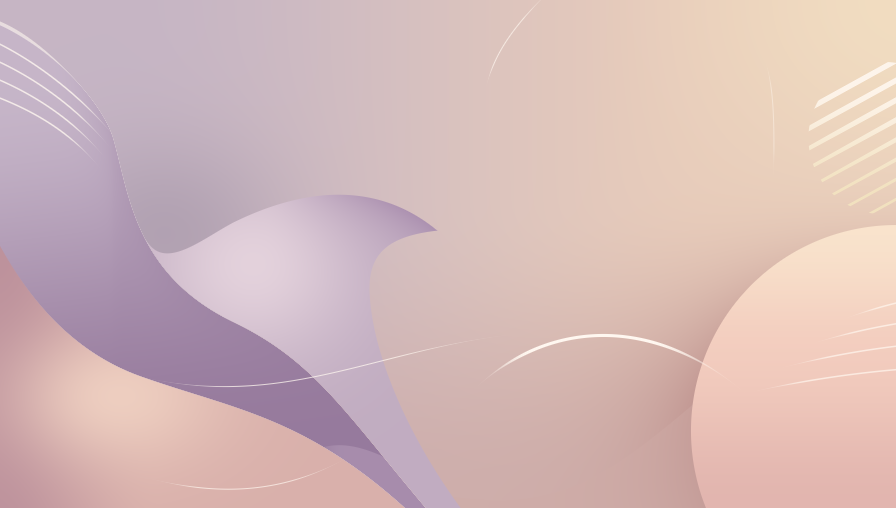
Write a Shadertoy shader that draws this background.

```glsl
// Soft pastel backdrop: a lilac ribbon, a curled petal, a peach disc and fine white strokes.
#define LINE_COLOR vec3(1.0, 0.97, 0.94)
#define RIBBON_TOP vec3(0.775, 0.71, 0.785)
#define RIBBON_LOW vec3(0.59, 0.48, 0.615)
#define PETAL_LIGHT vec3(0.89, 0.82, 0.86)
#define PETAL_SHADE vec3(0.755, 0.675, 0.755)
#define PETAL_TIP vec3(0.66, 0.55, 0.68)
#define DISC_CENTER vec2(1.77, 0.152)
#define DISC_RADIUS 0.405
#define HATCH_CENTER vec2(1.747, 0.728)
#define HATCH_RADIUS 0.15
#define HATCH_STEP 0.039

float pixelSize;

float cover(float d) { return clamp(0.5 + d / pixelSize, 0.0, 1.0); }

float glow(vec2 p, vec2 center, vec2 size) {
    vec2 q = (p - center) / size;
    return exp(-dot(q, q));
}

// Signed distance to a cubic curve rising in x (positive above), and its parameter.
vec2 curve(vec2 p, vec2 a, vec2 b, vec2 c, vec2 d) {
    float t = 0.5, stepSize = 0.25;
    vec2 left, right;
    for (int i = 0; i < 14; i++) {
        vec2 middle = mix(b, c, t);
        left = mix(mix(a, b, t), middle, t);
        right = mix(middle, mix(c, d, t), t);
        t += mix(left.x, right.x, t) < p.x ? stepSize : -stepSize;
        stepSize *= 0.5;
    }
    vec2 tangent = normalize(right - left);
    vec2 offset = p - mix(left, right, t);
    return vec2(tangent.x * offset.y - tangent.y * offset.x, t);
}

// Tapered line along a cubic curve.
float stroke(vec2 p, vec2 a, vec2 b, vec2 c, vec2 d, float halfWidth) {
    vec2 k = curve(p, a, b, c, d);
    float taper = smoothstep(0.01, 0.25, k.y) * (1.0 - smoothstep(0.65, 0.99, k.y));
    return cover(halfWidth * taper - abs(k.x)) * taper;
}

float ribbonUpper(vec2 p) {
    if (p.x < 0.2235) return curve(p, vec2(0, 0.954), vec2(0.09, 0.915), vec2(0.2, 0.805), vec2(0.2235, 0.728)).x;
    if (p.x < 0.461) return curve(p, vec2(0.2235, 0.728), vec2(0.255, 0.62), vec2(0.265, 0.46), vec2(0.461, 0.366)).x;
    return curve(p, vec2(0.461, 0.366), vec2(0.62, 0.29), vec2(0.68, 0.19), vec2(0.841, 0)).x;
}

float ribbonLower(vec2 p) {
    if (p.x < 0.281) return curve(p, vec2(0, 0.516), vec2(0.07, 0.39), vec2(0.16, 0.30), vec2(0.281, 0.258)).x;
    return curve(p, vec2(0.281, 0.258), vec2(0.46, 0.195), vec2(0.60, 0.18), vec2(0.80, 0)).x;
}

float petalTop(vec2 p) {
    if (p.x < 0.461) return curve(p, vec2(0.293, 0.521), vec2(0.33, 0.47), vec2(0.40, 0.53), vec2(0.461, 0.562)).x;
    return curve(p, vec2(0.461, 0.562), vec2(0.61, 0.635), vec2(0.75, 0.64), vec2(0.864, 0.546)).x;
}

float petalSide(vec2 p) {
    if (p.y < 0.424) return curve(p.yx, vec2(0, 0.91), vec2(0.15, 0.80), vec2(0.31, 0.735), vec2(0.424, 0.73)).x;
    return curve(p.yx, vec2(0.424, 0.73), vec2(0.50, 0.727), vec2(0.535, 0.765), vec2(0.546, 0.864)).x;
}

vec3 backdrop(vec2 p) {
    vec3 col = mix(vec3(0.775, 0.71, 0.77), vec3(0.905, 0.795, 0.73), smoothstep(0.2, 1.45, p.x));
    col = mix(col, vec3(0.945, 0.865, 0.755), smoothstep(1.1, 1.8, p.x) * smoothstep(0.4, 1.0, p.y));
    col = mix(col, vec3(0.80, 0.67, 0.66), 0.85 * (1.0 - smoothstep(0.0, 0.6, p.y)));
    col = mix(col, vec3(0.64, 0.58, 0.65), 0.6 * glow(p, vec2(0.33, 0.54), vec2(0.22, 0.18)));
    float gap = max(length(p - DISC_CENTER) - DISC_RADIUS, 0.0);
    col = mix(col, vec3(0.70, 0.50, 0.49), 0.55 * exp(-gap * 8.0) * (1.0 - smoothstep(0.15, 0.7, p.y)));
    float hill = curve(p, vec2(0.85, 0.03), vec2(1.1, -0.02), vec2(1.2, 0.06), vec2(1.4, 0.23)).x;
    return mix(col, vec3(0.81, 0.67, 0.65), 0.4 * cover(-hill));
}

void mainImage(out vec4 fragColor, in vec2 fragCoord) {
    vec2 p = fragCoord / iResolution.xy * vec2(1.77, 1.0);
    pixelSize = 1.0 / iResolution.y;
    vec3 col = backdrop(p);
    float upper = ribbonUpper(p), lower = ribbonLower(p);

    // Petal
    float top = petalTop(p), side = petalSide(p);
    vec3 petal = mix(PETAL_SHADE, PETAL_LIGHT, glow(p, vec2(0.50, 0.48), vec2(0.21, 0.19)));
    petal = mix(petal, PETAL_TIP, 0.85 * exp(-max(-top, 0.0) * 18.0) * smoothstep(0.52, 0.82, p.x));
    col = mix(col, petal, cover(-top) * cover(-side) * cover(upper));

    // Ribbon and the warm dune beneath it
    vec3 ribbon = mix(RIBBON_LOW, RIBBON_TOP, smoothstep(0.12, 0.88, p.y + 0.12 * (0.3 - p.x)));
    ribbon = mix(ribbon, RIBBON_LOW, 0.3 * exp(-max(-upper, 0.0) * 20.0) * smoothstep(0.1, 0.25, p.x));
    float fold = curve(p, vec2(0.64, 0.12), vec2(0.68, 0.13), vec2(0.72, 0.118), vec2(0.76, 0.10)).x;
    ribbon = mix(ribbon, vec3(0.68, 0.58, 0.70), 0.7 * cover(-fold) * smoothstep(0.6, 0.68, p.x));
    col = mix(col, ribbon, cover(-upper));
    vec3 dune = mix(vec3(0.74, 0.57, 0.61), vec3(0.85, 0.69, 0.67), smoothstep(0.0, 0.32, p.x));
    dune = mix(dune, vec3(0.94, 0.82, 0.76), 0.9 * glow(p, vec2(0.23, 0.22), vec2(0.21, 0.14)));
    col = mix(col, dune, cover(-lower));
    float rim = 0.0035 * (1.0 - smoothstep(0.02, 0.17, p.x));
    col = mix(col, LINE_COLOR, 0.6 * cover(rim - abs(upper)));
    col = mix(col, LINE_COLOR, 0.5 * cover(-abs(lower)) * smoothstep(0.0, 0.25, p.x));

    // Disc
    vec3 disc = mix(vec3(0.885, 0.71, 0.685), vec3(0.95, 0.80, 0.745), smoothstep(0.0, 0.32, p.y));
    disc = mix(disc, vec3(0.975, 0.89, 0.80), smoothstep(0.28, 0.56, p.y));
    col = mix(col, disc, cover(DISC_RADIUS - length(p - DISC_CENTER)));

    // Hatched circle
    float row = p.y - 0.55 * (p.x - HATCH_CENTER.x) - 0.829;
    float bar = abs(row - HATCH_STEP * round(row / HATCH_STEP));
    float hatch = cover(mix(0.003, 0.006, smoothstep(0.6, 0.8, p.y)) - bar);
    hatch *= cover(HATCH_RADIUS - length(p - HATCH_CENTER));
    col = mix(col, mix(vec3(0.95, 0.89, 0.75), LINE_COLOR, smoothstep(0.6, 0.85, p.y)), 0.9 * hatch);

    // Fans of fine lines on the ribbon and the disc
    float lines = 0.0;
    for (int i = 0; i < 4; i++) {
        float k = float(i);
        vec2 start = vec2(-0.08, 0.945 - 0.037 * k), end = vec2(0.235 - 0.01 * k, 0.72 - 0.02 * k);
        lines = max(lines, 0.8 * stroke(p, start, start + vec2(0.12, -0.035), end + vec2(-0.07, 0.09), end, 0.0015));
        start = vec2(1.47 + 0.063 * k, 0.225 + 0.048 * k);
        end = vec2(2.0, 0.28 + 0.05 * k);
        vec2 lift = vec2(0.0, 0.022);
        lines = max(lines, 0.7 * stroke(p, start, mix(start, end, 0.33) + lift, mix(start, end, 0.66) + lift, end, 0.0015));
    }

    // Sweeping strokes
    lines = max(lines, stroke(p, vec2(0.93, 0.227), vec2(1.08, 0.375), vec2(1.30, 0.385), vec2(1.49, 0.21), 0.003));
    lines = max(lines, 0.75 * stroke(p, vec2(0.26, 0.263), vec2(0.56, 0.185), vec2(0.75, 0.32), vec2(1.04, 0.344), 0.001));
    lines = max(lines, 0.7 * stroke(p, vec2(0.288, 0.06), vec2(0.44, 0.02), vec2(0.57, 0.03), vec2(0.70, 0.107), 0.001));
    lines = max(lines, 0.7 * stroke(p.yx, vec2(0.827, 0.96), vec2(0.89, 0.975), vec2(0.95, 1.01), vec2(1.04, 1.11), 0.001));
    lines = max(lines, 0.45 * stroke(p.yx, vec2(0.643, 1.528), vec2(0.75, 1.53), vec2(0.83, 1.53), vec2(0.885, 1.51), 0.001));
    fragColor = vec4(mix(col, LINE_COLOR, lines), 1.0);
}
```
